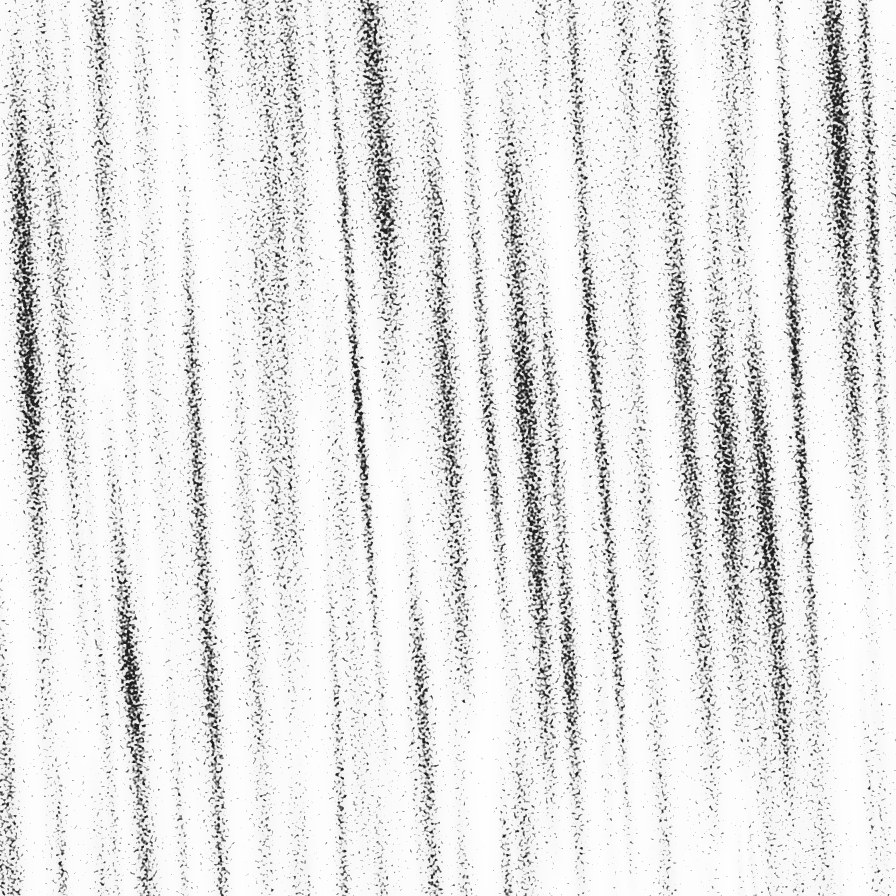
Reproduce this texture procedurally as a three.js fragment shader.

```glsl
// Dry charcoal strokes: long, slightly leaning spindles of fine grain on white.
// Jittered columns of tapered strokes give a density field, and fine gradient
// noise is thresholded by that density so the strokes break up into soft specks.

#define LEAN 0.06           // sideways drift of strokes per unit of height
#define COLUMNS 22.0        // main strokes across the canvas
#define STROKE_LENGTH 0.9   // mean length of one stroke
#define THIN 0.005          // half width of the finest stroke
#define THICK 0.0125        // half width of the broadest stroke
#define GRAIN 245.0         // grain cells across the canvas
#define GRAIN_SOFTNESS 2.3  // tonal spread from speck edge to full ink
#define DUST 0.3            // density of the loose grain between strokes
#define SMUDGE 0.06         // even grey tint below dense grain
#define PAPER vec3(0.997)
#define INK vec3(0.13, 0.125, 0.125)

varying vec2 vUv;

float hash(vec2 p) {
  vec3 q = fract(vec3(p.xyx) * 0.1031);
  q += dot(q, q.yzx + 33.33);
  return fract((q.x + q.y) * q.z);
}

vec2 gradient(vec2 cell) {
  float angle = 6.28318 * hash(cell);
  return vec2(cos(angle), sin(angle));
}

float gradientNoise(vec2 p) {
  vec2 i = floor(p);
  vec2 f = p - i;
  vec2 u = f * f * f * (f * (f * 6.0 - 15.0) + 10.0);
  vec2 e = vec2(0.0, 1.0);
  float low = mix(dot(gradient(i), f),
                  dot(gradient(i + e.yx), f - e.yx), u.x);
  float high = mix(dot(gradient(i + e.xy), f - e.xy),
                   dot(gradient(i + e.yy), f - e.yy), u.x);
  return mix(low, high, u.y);
}

vec2 rotate(vec2 p, float angle) {
  float c = cos(angle), s = sin(angle);
  return vec2(c * p.x - s * p.y, s * p.x + c * p.y);
}

// Density of one set of columns, each cut into strokes with tapered ends
float strokes(vec2 p, float columns, float seed) {
  float density = 0.0;
  float base = floor(p.x * columns);
  for (int k = -1; k <= 1; k++) {
    float column = base + float(k) + 40.0;
    float len = STROKE_LENGTH * mix(0.75, 1.3, hash(vec2(column, seed)));
    float along = p.y / len + 7.0 * hash(vec2(column, seed + 1.0));
    vec2 id = vec2(column, floor(along) + seed + 10.0);
    float taper = pow(max(sin(3.14159 * fract(along)), 0.0), 0.6);

    float centre = (column - 40.0 + mix(0.28, 0.72, hash(id))) / columns;
    float tilt = (hash(id + 31.0) - 0.5) * 0.03;
    float x = p.x - centre - tilt * (fract(along) - 0.5);
    float width = mix(THIN, THICK, pow(hash(id + 57.0), 1.4));
    width *= mix(0.55, 1.1, taper);

    // Dark core with a looser fringe of grain
    float u = x / width;
    float profile = 0.74 * exp(-u * u) + 0.32 * exp(-u * u * 0.18);
    float pressure = mix(0.65, 1.35, hash(id + 83.0));
    pressure *= 1.0 + 0.5 * gradientNoise(vec2(column * 3.7, p.y * 6.0 + seed));
    density = max(density, profile * pressure * taper);
  }
  return density;
}

// Two rotated noises hide the lattice; scaled to about unit deviation
float grain(vec2 p) {
  float coarse = gradientNoise(rotate(p, 0.6) * GRAIN + 400.0);
  float fine = gradientNoise(rotate(p, -0.35) * GRAIN * 1.27 + 900.0);
  return 3.2 * (coarse + fine);
}

void main() {
  // Lean and gently bend the field
  vec2 p = vUv;
  p.x += LEAN * p.y;
  p.x += 0.006 * gradientNoise(vUv * vec2(3.0, 2.2) + 20.0);

  // Strong strokes, fainter ones between, and patches of dust
  float density = strokes(p, COLUMNS, 3.0);
  density = max(density, 0.66 * strokes(p + 0.013, COLUMNS * 0.8, 140.0));
  float patches = gradientNoise(vec2(p.x * 13.0, p.y * 1.6) + 60.0);
  density += DUST * smoothstep(-0.15, 0.4, patches) * (1.0 - 0.6 * density);

  // Threshold the grain by density and lay a trace of smudge beneath
  float threshold = 2.3 - 2.65 * density;
  float specks = clamp((grain(vUv) - threshold) / GRAIN_SOFTNESS, 0.0, 1.0);
  float coverage = clamp(specks + SMUDGE * density, 0.0, 1.0);
  gl_FragColor = vec4(mix(PAPER, INK, coverage), 1.0);
}
```
